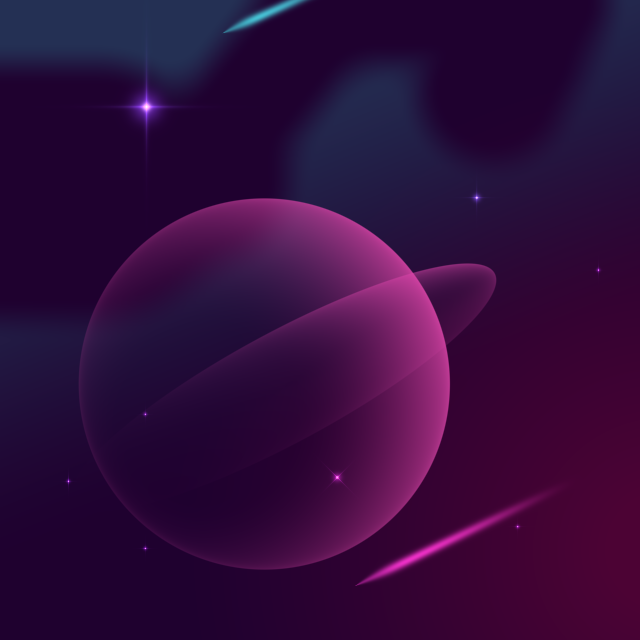
Reproduce this background procedurally as a three.js fragment shader.

```glsl
// A translucent ringed planet in a violet night sky with soft clouds, comets and stars.
// Clouds are blurred capsules; planet and ring are distance fields whose pink light
// gathers at the rim. Comets are tapered streaks and stars are crossed glows.

#define PLANET_CENTER vec2(0.413, 0.400)
#define PLANET_RADIUS 0.290
#define RING_CENTER vec2(0.443, 0.3945)
#define RING_AXES vec2(0.375, 0.086)
#define RING_TILT 0.4957
#define EDGE 0.0013
#define CLOUD_BLUR 0.035
#define NIGHT vec3(0.122, 0.002, 0.185)
#define CLOUD_BLUE vec3(0.140, 0.190, 0.330)
#define CRIMSON vec3(0.300, 0.012, 0.205)
#define PINK vec3(0.800, 0.250, 0.620)

varying vec2 vUv;

float inside(float dist) {
  return 1.0 - smoothstep(-EDGE, EDGE, dist);
}

float capsule(vec2 p, vec2 a, vec2 b, float radius) {
  vec2 pa = p - a, ba = b - a;
  float t = clamp(dot(pa, ba) / dot(ba, ba), 0.0, 1.0);
  return length(pa - ba * t) - radius;
}

float smoothMin(float a, float b) {
  float k = 0.04;
  float h = max(k - abs(a - b), 0.0) / k;
  return min(a, b) - 0.25 * h * h * k;
}

// Dark banks that cover the blue haze
float darkClouds(vec2 p) {
  float d = capsule(p, vec2(-0.10, 0.70), vec2(0.15, 0.70), 0.20);
  d = smoothMin(d, capsule(p, vec2(0.20, 0.67), vec2(0.32, 0.72), 0.13));
  d = smoothMin(d, capsule(p, vec2(0.36, 0.80), vec2(0.52, 1.00), 0.09));
  d = smoothMin(d, capsule(p, vec2(0.52, 1.00), vec2(0.85, 1.00), 0.10));
  return smoothMin(d, capsule(p, vec2(0.77, 0.86), vec2(0.80, 0.92), 0.115));
}

vec3 sky(vec2 p) {
  float warm = clamp(1.0 - length(p - vec2(1.04, 0.14)) / 0.75, 0.0, 1.0);
  vec3 color = mix(NIGHT, CRIMSON, min(1.15 * pow(warm, 1.2), 1.0));
  float haze = smoothstep(0.1, 0.8, p.y - 0.4 * p.x);
  haze *= smoothstep(-CLOUD_BLUR, CLOUD_BLUR, darkClouds(p));
  return mix(color, CLOUD_BLUE, haze);
}

// Pink light grows away from a shaded point low on the left
vec3 addPlanet(vec3 color, vec2 p) {
  float d = length(p - PLANET_CENTER) - PLANET_RADIUS;
  float reach = length(p - PLANET_CENTER + vec2(0.09, 0.05));
  float light = clamp((reach - 0.13) / 0.27, 0.0, 1.0);
  float glow = 0.92 * light * light + 0.12 * exp(min(d, 0.0) / 0.006);
  return mix(color, PINK, inside(d) * min(glow, 1.0));
}

// Tilted disc, brightest along its upper right edge
vec3 addRing(vec3 color, vec2 p) {
  vec2 r = p - RING_CENTER;
  float c = cos(RING_TILT), s = sin(RING_TILT);
  vec2 q = vec2(c * r.x + s * r.y, c * r.y - s * r.x) / RING_AXES;
  float f = length(q);
  float d = f * (f - 1.0) / max(length(q / RING_AXES), 0.001);
  float fade = pow(smoothstep(-1.1, 1.0, q.x), 1.5);
  float side = mix(0.22, 1.0, smoothstep(-0.7, 0.6, q.y));
  float rim = 0.45 * exp(min(d, 0.0) / 0.028) + 0.12 * exp(min(d, 0.0) / 0.004);
  return mix(color, PINK * 1.08, inside(d) * fade * (side * rim + 0.06));
}

// Streak with a rounded head and a fading tail
vec3 comet(vec2 p, vec2 head, vec2 tail, vec3 tint) {
  vec2 axis = tail - head, r = p - head;
  float t = dot(r, axis) / dot(axis, axis);
  float across = (r.x * axis.y - r.y * axis.x) / length(axis);
  float width = 0.0105 * sqrt(smoothstep(-0.01, 0.16, t)) + 0.0002;
  float body = exp(-2.2 * across * across / (width * width));
  float along = smoothstep(-0.01, 0.22, t) * 0.55 + 0.45 * step(-0.01, t);
  return tint * body * along * (1.0 - smoothstep(0.22, 1.0, t));
}

// Round halo, small core and two crossed rays
vec3 star(vec2 p, vec2 center, float size, vec3 tint) {
  vec2 r = abs(p - center) / size;
  float d = length(r);
  float rays = exp(-r.x * 55.0 - r.y * 3.5) + exp(-r.y * 55.0 - r.x * 4.0);
  float halo = 0.55 * exp(-d * d * 30.0);
  float core = exp(-d * d * 350.0);
  return tint * (0.75 * rays + halo) + vec3(0.55, 0.50, 0.35) * core;
}

void main() {
  vec2 p = vUv;
  vec3 color = addRing(addPlanet(sky(p), p), p);

  // Comets
  color += comet(p, vec2(0.350, 0.949), vec2(0.610, 1.065), vec3(0.15, 0.72, 0.62));
  color += comet(p, vec2(0.558, 0.086), vec2(0.912, 0.256), vec3(0.72, 0.18, 0.58));

  // Leading stars, one of them turned by an eighth
  color += star(p, vec2(0.229, 0.833), 0.120, vec3(0.48, 0.26, 0.85));
  color += star(p, vec2(0.745, 0.691), 0.032, vec3(0.42, 0.25, 0.80));
  vec2 m = p - vec2(0.527, 0.254);
  color += star(vec2(m.x + m.y, m.y - m.x) * 0.7071, vec2(0.0), 0.036, vec3(0.62, 0.12, 0.62));

  // Tiny stars: a triangle on the left and a pair on the right
  vec3 violet = vec3(0.48, 0.12, 0.68);
  for (int i = 0; i < 3; i++) {
    float k = float(i);
    float angle = 3.14159 + k * 2.0944;
    color += star(p, vec2(0.187, 0.248) + vec2(0.080, 0.121) * vec2(cos(angle), sin(angle)), 0.016, violet);
    if (i < 2) color += star(p, vec2(0.809, 0.177) + k * vec2(0.126, 0.401), 0.016, violet);
  }
  gl_FragColor = vec4(clamp(color, 0.0, 1.0), 1.0);
}
```
